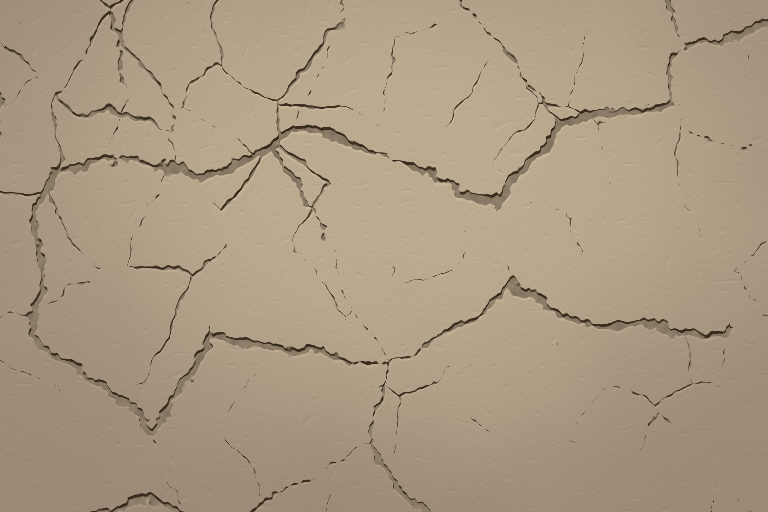
A WebGL 1 fragment shader for this texture:

```glsl
precision highp float;
// Cracked, dried plaster: warped Voronoi borders open into ragged gaps, with
// finer branches between them. Comparing each point with one nearer the light
// gives the shadow below the upper lip and the pale lower lip.

uniform vec2 u_resolution;

#define PLATE_SCALE 2.9
#define BRANCH_SCALE 6.0
#define GAP_WIDTH 0.0060
#define BRANCH_WIDTH 0.0024
#define SHADOW_LENGTH 0.0050
#define DENT_RELIEF 0.045
#define LIGHT_DIR vec2(-0.25, 0.97)
#define PALE_CLAY vec3(0.738, 0.668, 0.565)
#define DIM_CLAY vec3(0.612, 0.537, 0.462)
#define GAP_FLOOR vec3(0.535, 0.475, 0.395)
#define GAP_SHADOW vec3(0.190, 0.140, 0.085)

vec2 hash2(vec2 p) {
  vec3 q = fract(p.xyx * vec3(0.1031, 0.1030, 0.0973));
  q += dot(q, q.yzx + 33.33);
  return fract((q.xx + q.yz) * q.zy);
}

float cornerSlope(vec2 cell, vec2 offset) {
  float angle = 6.2832 * hash2(cell).x;
  return dot(vec2(cos(angle), sin(angle)), offset);
}

// Gradient noise, roughly -0.7 to 0.7
float noise(vec2 p) {
  vec2 i = floor(p), f = p - i;
  vec2 u = f * f * f * (f * (f * 6.0 - 15.0) + 10.0);
  vec2 e = vec2(1.0, 0.0);
  return mix(mix(cornerSlope(i, f), cornerSlope(i + e, f - e), u.x),
             mix(cornerSlope(i + e.yx, f - e.yx), cornerSlope(i + 1.0, f - 1.0), u.x), u.y);
}

vec2 noise2(vec2 p) {
  return vec2(noise(p), noise(p + vec2(37.2, 91.7)));
}

// Signed depth into the nearest open cell border; each border has its own opening
float borderGap(vec2 p, float scale, float width, float opening) {
  vec2 q = p * scale + 20.0;
  vec2 base = floor(q), nearest = vec2(0.0), home = base;
  float best = 9.0;
  for (int y = -1; y <= 1; y++) {
    for (int x = -1; x <= 1; x++) {
      vec2 cell = base + vec2(float(x), float(y));
      vec2 r = cell + 0.1 + 0.8 * hash2(cell) - q;
      float d = dot(r, r);
      if (d < best) { best = d; nearest = r; home = cell; }
    }
  }
  float gap = -1.0;
  for (int y = -2; y <= 2; y++) {
    for (int x = -2; x <= 2; x++) {
      vec2 cell = home + vec2(float(x), float(y));
      vec2 r = cell + 0.1 + 0.8 * hash2(cell) - q;
      vec2 across = r - nearest;
      if (dot(across, across) > 0.0001) {
        float border = dot(0.5 * (nearest + r), normalize(across)) / scale;
        float keep = 2.0 * smoothstep(0.06, 0.42, hash2(home + cell + 7.3).y) - 1.0;
        gap = max(gap, width * (keep + opening) - border);
      }
    }
  }
  return gap;
}

// Coverage of the open cracks at p
float crack(vec2 p, float soft) {
  vec2 q = p + 0.060 * noise2(p * 3.0) + 0.033 * noise2(p * 8.0 + 5.0)
             + 0.013 * noise2(p * 24.0 + 9.0) + 0.0055 * noise2(p * 62.0 + 2.0);
  float ragged = 0.8 * noise(p * 32.0) + 1.0 * noise(p * 85.0 + 3.0);
  float opening = 1.3 * noise(p * 3.4 + 13.0) + ragged;
  float upperLeft = 1.0 - smoothstep(0.1, 0.9, length(p - vec2(0.15, 0.95)));
  float branching = 2.6 * noise(p * 4.3 + 51.0) + 1.8 * upperLeft - 1.4 + ragged;
  float gap = max(borderGap(q, PLATE_SCALE, GAP_WIDTH, opening),
                  borderGap(q + 3.7, BRANCH_SCALE, BRANCH_WIDTH, branching));
  return smoothstep(-soft, soft, gap);
}

// Sparse small pits and a faint skin texture
float surface(vec2 p) {
  float pits = smoothstep(0.28, 0.55, noise(p * vec2(58.0, 76.0) + 2.0 * noise2(p * 14.0)));
  return -pits - 0.15 * noise(p * 100.0) - 0.25 * noise(p * 30.0 + 4.0);
}

void main() {
  vec2 uv = gl_FragCoord.xy / u_resolution;
  vec2 p = gl_FragCoord.xy / u_resolution.y;
  float soft = max(0.0012, 0.6 / u_resolution.y);
  // Uneven lip height makes the shadow swell and thin out
  float lip = clamp(0.85 + 0.9 * noise(p * 30.0 + 6.0) + 0.5 * noise(p * 9.0), 0.3, 1.5);
  vec2 toLight = LIGHT_DIR * SHADOW_LENGTH * lip;

  // Broad uneven lighting over the clay
  float falloff = length(uv - vec2(0.52, 0.66));
  falloff += 0.08 * noise(p * 2.3 + 8.0) + 0.03 * noise(p * 7.0);
  vec3 color = mix(PALE_CLAY, DIM_CLAY, smoothstep(0.12, 0.78, falloff));

  // Dents and grain
  vec2 relief = 0.7 * LIGHT_DIR * SHADOW_LENGTH;
  color *= 1.0 + DENT_RELIEF * (surface(p) - surface(p + relief));
  color *= 1.0 + 0.012 * noise(p * 190.0);

  // Gap floor, lit lower lip and cast shadow
  float open = crack(p, soft);
  float openAbove = crack(p + toLight, soft);
  color *= 1.0 + 0.06 * openAbove * (1.0 - open);
  color = mix(color, GAP_FLOOR * (1.0 + 0.15 * noise(p * 60.0)), open);
  color = mix(color, GAP_SHADOW, 0.90 * open * (1.0 - openAbove));

  gl_FragColor = vec4(color, 1.0);
}
```
